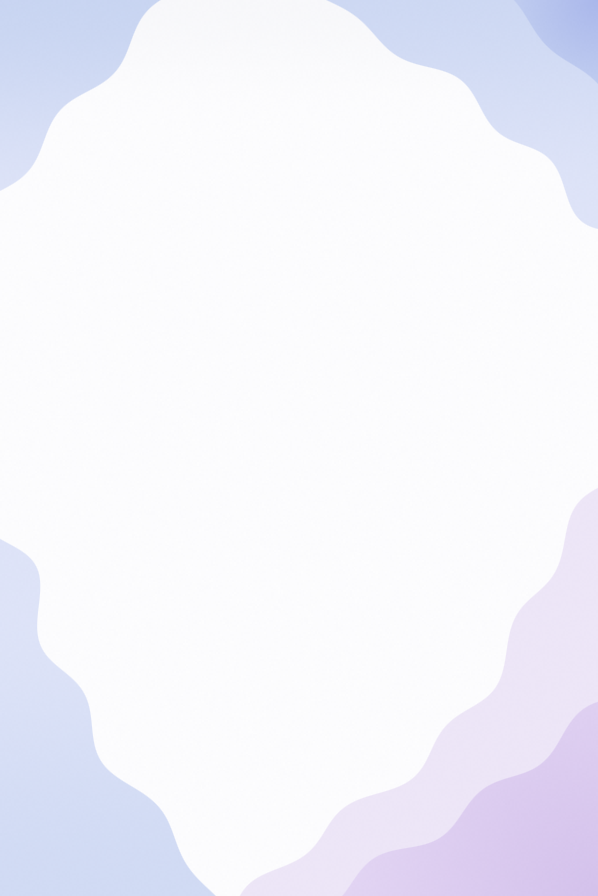
A Shadertoy shader for this background:

```glsl
// Pale sheet with soft wavy paper layers in the corners: blue above and at lower left, lilac at lower right.
// Each layer is a half plane whose edge is a straight line bent by one broad bow
// and a cosine wave; the layers are filled with gradients and a faint grain.
#define TAU 6.2831853
#define ASPECT 1.5
#define GRAIN_CELLS 340.0
#define GRAIN_STRENGTH 0.005
#define SHEET_COLOR vec3(0.988, 0.988, 0.994)
#define SHEET_TOP_COLOR vec3(0.970, 0.971, 0.981)
#define BLUE_PALE vec3(0.868, 0.890, 0.970)
#define BLUE_MID vec3(0.785, 0.834, 0.946)
#define BLUE_DEEP vec3(0.665, 0.718, 0.920)
#define LILAC_PALE vec3(0.928, 0.900, 0.968)
#define LILAC_LIGHT vec3(0.885, 0.832, 0.952)
#define LILAC_DEEP vec3(0.830, 0.758, 0.922)

float hash(vec2 cell) {
    vec3 q = fract(vec3(cell.xyx) * 0.1031);
    q += dot(q, q.yzx + 33.33);
    return fract((q.x + q.y) * q.z);
}

// Signed offset from a wavy line; negative on the left of the way from a to b.
// swell: wave height at a and its growth towards b; wave: cycles and crest phase.
float wavyEdge(vec2 p, vec2 a, vec2 b, vec2 swell, vec2 wave, float bow) {
    vec2 span = b - a;
    vec2 normal = normalize(vec2(span.y, -span.x));
    float t = dot(p - a, span) / dot(span, span);
    float arch = 0.5 - 0.5 * cos(TAU * t);
    float ripple = (swell.x + swell.y * t) * cos(TAU * (wave.x * t - wave.y));
    return dot(p - a, normal) - bow * arch - ripple;
}

// Lays a colour over the base with an edge one pixel wide.
vec3 lay(vec3 base, vec3 color, float edge) {
    float coverage = clamp(0.5 - edge / max(fwidth(edge), 1e-5), 0.0, 1.0);
    return mix(base, color, coverage);
}

void mainImage(out vec4 fragColor, in vec2 fragCoord) {
    // Canvas units: width 1, height ASPECT
    vec2 p = fragCoord / iResolution.xy * vec2(1.0, ASPECT);
    vec3 color = mix(SHEET_COLOR, SHEET_TOP_COLOR, smoothstep(1.3, ASPECT, p.y));

    // Upper left
    float edge = wavyEdge(p, vec2(0.001, 1.181), vec2(0.274, 1.493),
                          vec2(0.0135, 0.0), vec2(1.879, 0.248), 0.0);
    color = lay(color, mix(BLUE_PALE, BLUE_MID, smoothstep(1.13, 1.52, p.y)), edge);

    // Upper right: broad layer, then the small corner on top
    edge = wavyEdge(p, vec2(0.548, 1.497), vec2(1.010, 1.122),
                    vec2(0.0078, 0.0117), vec2(2.895, 0.714), -0.0273);
    color = lay(color, mix(BLUE_PALE, BLUE_MID, 0.8 * smoothstep(1.15, 1.55, p.y)), edge);
    edge = wavyEdge(p, vec2(0.854, 1.4945), vec2(0.9945, 1.354),
                    vec2(0.0078, 0.0), vec2(1.0, 0.47), 0.0);
    float cornerGlow = distance(p, vec2(1.0, ASPECT)) / 0.2;
    color = lay(color, mix(BLUE_DEEP, BLUE_MID, clamp(cornerGlow, 0.0, 1.0)), edge);

    // Lower left
    edge = wavyEdge(p, vec2(0.360, -0.001), vec2(0.008, 0.607),
                    vec2(0.0098, 0.0137), vec2(3.12, 0.772), -0.039);
    color = lay(color, mix(BLUE_MID, BLUE_PALE, 0.4 + 0.6 * smoothstep(0.0, 0.5, p.y)), edge);

    // Lower right: broad layer, then the deeper one on top
    edge = wavyEdge(p, vec2(1.0045, 0.684), vec2(0.412, -0.005),
                    vec2(0.0137, 0.0), vec2(4.306, 0.232), -0.078);
    color = lay(color, LILAC_PALE, edge);
    edge = wavyEdge(p, vec2(1.007, 0.319), vec2(0.566, 0.008),
                    vec2(0.0137, 0.0), vec2(2.53, 0.145), -0.0137);
    float lilacFade = distance(p, vec2(1.0, 0.0)) / 0.42;
    color = lay(color, mix(LILAC_DEEP, LILAC_LIGHT, clamp(lilacFade, 0.0, 1.0)), edge);

    // Paper grain
    color += GRAIN_STRENGTH * (hash(floor(p * GRAIN_CELLS)) - 0.5);
    fragColor = vec4(color, 1.0);
}
```
